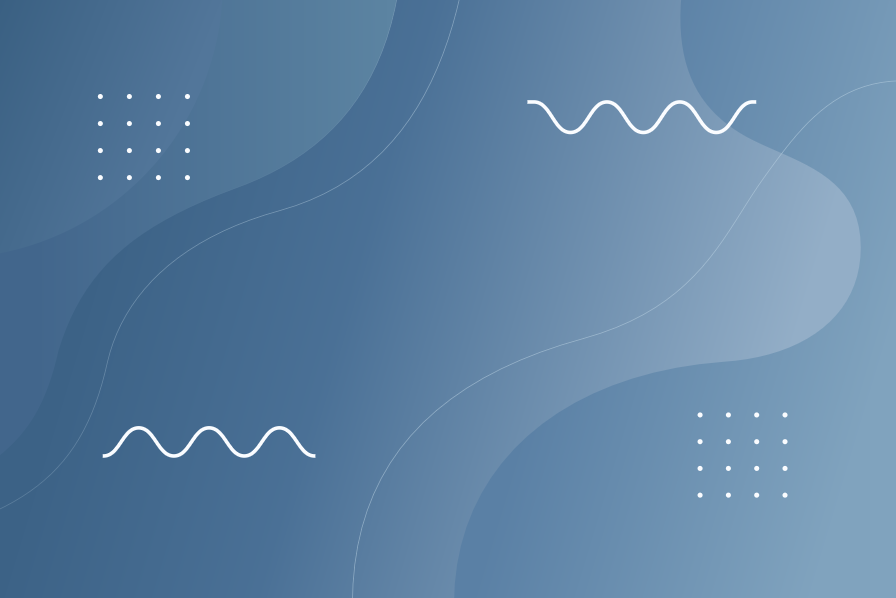
Write a Shadertoy shader that draws this background.

```glsl
float ramp(float lo, float hi, float x) { return clamp((x - lo) / (hi - lo), 0.0, 1.0); }

// Soft coverage of a signed distance, one pixel wide
float cover(float d, float px) { return clamp(0.5 - d / px, 0.0, 1.0); }

float segment(vec2 p, vec2 a, vec2 b) {
    vec2 ab = b - a;
    return length(p - a - ab * clamp(dot(p - a, ab) / dot(ab, ab), 0.0, 1.0));
}

// Adds a cubic Bezier to a signed distance; negative lies left of the curve
void trace(vec2 p, vec2 a, vec2 b, vec2 c, vec2 d, inout float sd) {
    float side = sign(sd), nearest = abs(sd);
    vec2 prev = a;
    for (int i = 1; i <= 20; i++) {
        float t = float(i) / 20.0, u = 1.0 - t;
        vec2 next = u * u * u * a + 3.0 * u * t * (u * b + t * c) + t * t * t * d;
        nearest = min(nearest, segment(p, prev, next));
        if ((prev.y > p.y) != (next.y > p.y)) {
            float crossX = mix(prev.x, next.x, (p.y - prev.y) / (next.y - prev.y));
            if (crossX > p.x) side = -side;
        }
        prev = next;
    }
    sd = side * nearest;
}

// Four by four grid of dots, starting at its lower left dot
float dotGrid(vec2 p, vec2 start, vec2 pitch) {
    vec2 cell = clamp(round((p - start) / pitch), 0.0, 3.0);
    return length(p - start - cell * pitch) - 0.0042;
}

// Wavy stroke with flat ends; p is relative to a crest
float waveStroke(vec2 p, float period, float amp, float left, float right, vec2 ends) {
    float k = 6.28319 / period;
    float x = clamp(p.x, left, right);
    float c = cos(k * x);
    float y = amp * c * (1.15 - 0.15 * c * c);
    float slope = amp * k * sin(k * x) * (1.15 - 0.45 * c * c);
    float d = abs(p.y - y) / sqrt(1.0 + slope * slope) - 0.003;
    return max(d, max(ends.x - p.x, p.x - ends.y));
}

void mainImage(out vec4 fragColor, in vec2 fragCoord) {
    vec2 p = fragCoord / iResolution.xy * vec2(1.5, 1.0);
    float px = 1.0 / iResolution.y;
    float fall = 1.0 - p.y;
    float slant = p.x + 0.3 * fall;

    // Central sweep
    vec3 col = mix(vec3(0.235, 0.384, 0.525), vec3(0.29, 0.44, 0.588), ramp(0.29, 0.73, slant));
    col = mix(col, vec3(0.576, 0.682, 0.78), ramp(0.73, 1.5, slant));

    // Right region behind the light bulge
    float bulge = 9.0;
    trace(p, vec2(1.141, 1.01), vec2(1.129, 0.883), vec2(1.172, 0.814), vec2(1.25, 0.771), bulge);
    trace(p, vec2(1.25, 0.771), vec2(1.328, 0.729), vec2(1.441, 0.711), vec2(1.441, 0.586), bulge);
    trace(p, vec2(1.441, 0.586), vec2(1.441, 0.473), vec2(1.348, 0.404), vec2(1.211, 0.395), bulge);
    trace(p, vec2(1.211, 0.395), vec2(0.938, 0.375), vec2(0.76, 0.219), vec2(0.76, -0.01), bulge);
    vec3 rightCol = mix(vec3(0.353, 0.502, 0.647), vec3(0.502, 0.639, 0.745), ramp(1.09, 1.66, slant));
    col = mix(col, rightCol, cover(-bulge, px));

    // Left band with a faint rim
    float band = 9.0;
    trace(p, vec2(0.666, 1.01), vec2(0.635, 0.834), vec2(0.537, 0.736), vec2(0.391, 0.684), band);
    trace(p, vec2(0.391, 0.684), vec2(0.215, 0.619), vec2(0.137, 0.541), vec2(0.098, 0.414), band);
    trace(p, vec2(0.098, 0.414), vec2(0.078, 0.326), vec2(0.049, 0.277), vec2(-0.006, 0.234), band);
    vec3 bandCol = mix(vec3(0.259, 0.4, 0.549), vec3(0.361, 0.518, 0.635), ramp(0.06, 0.66, p.x));
    col = mix(col, bandCol, cover(band, px));
    vec3 lineCol = vec3(0.74, 0.83, 0.89);
    col = mix(col, lineCol, 0.3 * ramp(0.6, 0.95, p.y) * cover(abs(band) - 0.0005, px));

    // Corner disc
    float disc = length(p - vec2(-0.088, 1.029)) - 0.461;
    vec3 discCol = mix(vec3(0.227, 0.376, 0.51), vec3(0.322, 0.463, 0.604), ramp(0.0, 0.38, p.x + 0.4 * fall));
    col = mix(col, discCol, cover(disc, px));

    // Hairlines
    float upper = 9.0;
    trace(p, vec2(0.771, 1.01), vec2(0.732, 0.834), vec2(0.645, 0.697), vec2(0.469, 0.648), upper);
    trace(p, vec2(0.469, 0.648), vec2(0.293, 0.6), vec2(0.205, 0.502), vec2(0.18, 0.395), upper);
    trace(p, vec2(0.18, 0.395), vec2(0.152, 0.268), vec2(0.098, 0.195), vec2(-0.006, 0.146), upper);
    col = mix(col, lineCol, mix(0.25, 0.5, ramp(0.2, 0.8, p.y)) * cover(abs(upper) - 0.0006, px));

    float lower = 9.0;
    trace(p, vec2(1.508, 0.865), vec2(1.396, 0.863), vec2(1.338, 0.785), vec2(1.279, 0.703), lower);
    trace(p, vec2(1.279, 0.703), vec2(1.211, 0.609), vec2(1.172, 0.488), vec2(0.977, 0.434), lower);
    trace(p, vec2(0.977, 0.434), vec2(0.723, 0.365), vec2(0.59, 0.219), vec2(0.59, -0.01), lower);
    col = mix(col, lineCol, 0.55 * cover(abs(lower) - 0.0006, px));

    // White dots and waves
    float marks = dotGrid(p, vec2(0.168, 0.703), vec2(0.0486, 0.0452));
    marks = min(marks, dotGrid(p, vec2(1.172, 0.172), vec2(0.0474, 0.0447)));
    marks = min(marks, waveStroke(p - vec2(1.016, 0.804), 0.122, 0.0255, -0.122, 0.244, vec2(-0.133, 0.25)));
    marks = min(marks, waveStroke(p - vec2(0.35, 0.261), 0.1178, 0.0235, -0.1767, 0.1767, vec2(-0.178, 0.178)));
    col = mix(col, vec3(0.98, 0.99, 1.0), cover(marks, px));

    fragColor = vec4(col, 1.0);
}
```
